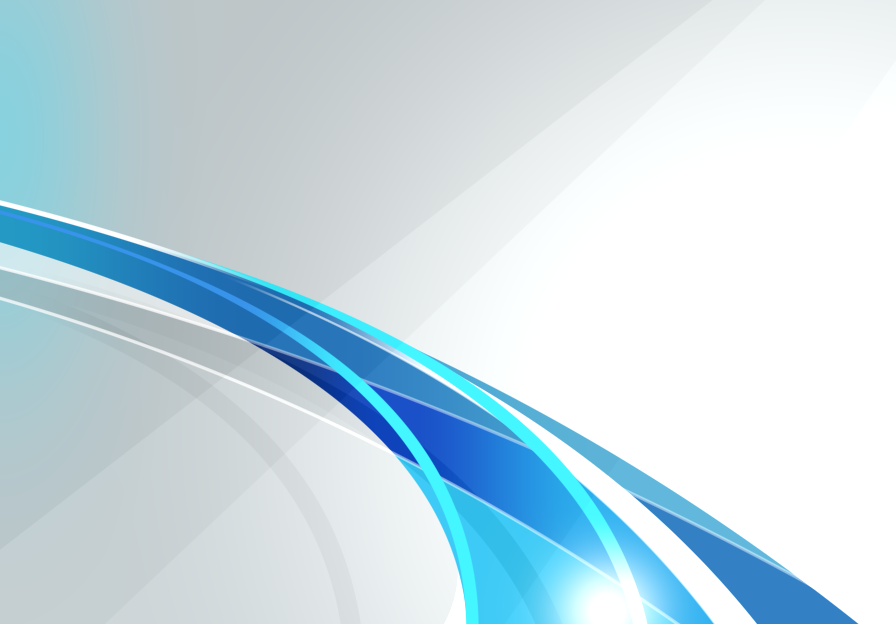
This background is drawn by a WebGL 1 fragment shader. Its source:

```glsl
precision highp float;
// Glossy blue ribbons sweeping down to the right over a pale grey backdrop with
// diagonal light rays. Every curved edge is a parabola with a signed distance;
// fills and strokes of those distances are layered from back to front.

uniform vec2 u_resolution;

// Positions are in canvas heights, from the lower left.
const vec2 SUN = vec2(1.29, 0.31);
const vec2 TINT_CENTRE = vec2(0.0, 0.78);
const vec2 TINT_SIZE = vec2(0.17, 0.41);
const vec2 SPARK = vec2(0.974, 0.02);
const float SPARK_SIZE = 0.085;
const float HAIRLINE = 0.0026;

const vec3 WHITE = vec3(1.0);
const vec3 PALE = vec3(0.965, 0.975, 0.975);
const vec3 GREY = vec3(0.745, 0.775, 0.785);
const vec3 SHADOW = vec3(0.60, 0.64, 0.65);
const vec3 SKY_TINT = vec3(0.48, 0.83, 0.89);
const vec3 TEAL = vec3(0.14, 0.60, 0.77);
const vec3 STEEL = vec3(0.12, 0.42, 0.69);
const vec3 SOFT_BLUE = vec3(0.21, 0.57, 0.75);
const vec3 MIST_BLUE = vec3(0.30, 0.64, 0.78);
const vec3 NAVY = vec3(0.05, 0.19, 0.48);
const vec3 ROYAL = vec3(0.04, 0.25, 0.72);
const vec3 AZURE = vec3(0.10, 0.61, 0.86);
const vec3 CYAN = vec3(0.18, 0.73, 0.90);
const vec3 AQUA = vec3(0.20, 0.90, 0.96);
const vec3 CORNFLOWER = vec3(0.22, 0.58, 0.92);

float cross2(vec2 a, vec2 b) { return a.x * b.y - a.y * b.x; }

// Signed distance to the parabola from a to c with tangents meeting at b;
// positive on the outer side, where b lies.
float arc(vec2 p, vec2 a, vec2 b, vec2 c) {
    vec2 ab = b - a, ac = c - a;
    float area = cross2(ab, ac);
    float v = cross2(p - a, ac) / area;
    float w = cross2(ab, p - a) / area;
    float u = 1.0 - v - w;
    vec2 dv = vec2(ac.y, -ac.x) / area;
    vec2 dw = vec2(-ab.y, ab.x) / area;
    vec2 slope = 2.0 * v * dv - 4.0 * (u * dw - w * (dv + dw));
    return (v * v - 4.0 * u * w) / max(length(slope), 1e-4);
}

// Signed distance to the line through a and b; positive on its right.
float rightOf(vec2 p, vec2 a, vec2 b) {
    return cross2(p - a, normalize(b - a));
}

float fill(float d) {
    float soft = 0.8 / u_resolution.y;
    return smoothstep(-soft, soft, d);
}

float stroke(float d, float halfWidth) { return fill(halfWidth - abs(d)); }

float between(float inner, float outer) { return fill(inner) * fill(-outer); }

void main() {
    vec2 p = gl_FragCoord.xy / u_resolution.y;
    float x = p.x;

    // Edges of the band, its bright lines and the glassy veil crossing it
    float outer = arc(p, vec2(0.0, 0.675), vec2(0.770, 0.483), vec2(1.376, 0.0));
    float inner = arc(p, vec2(0.0, 0.612), vec2(0.721, 0.399), vec2(0.749, 0.0));
    float innerLine = arc(p, vec2(0.0, 0.660), vec2(0.749, 0.459), vec2(0.757, 0.0));
    float outerLine = arc(p, vec2(0.0, 0.668), vec2(0.918, 0.468), vec2(1.026, 0.0));
    float swooshIn = arc(p, vec2(0.0, 0.672), vec2(0.796, 0.468), vec2(1.146, 0.0));
    float swooshOut = arc(p, vec2(0.0, 0.672), vec2(0.833, 0.478), vec2(1.213, 0.0));
    float veilTop = arc(p, vec2(0.0, 0.571), vec2(0.779, 0.373), vec2(1.438, -0.017));
    float veilBottom = arc(p, vec2(0.0, 0.522), vec2(0.580, 0.354), vec2(1.086, 0.0));
    float sliver = arc(p, vec2(0.562, 0.347), vec2(0.796, 0.160), vec2(0.712, 0.0));
    float streakA = arc(p, vec2(0.0, 0.534), vec2(0.506, 0.366), vec2(0.562, 0.0));
    float streakB = arc(p, vec2(0.0, 0.562), vec2(0.712, 0.384), vec2(0.880, 0.0));

    // Backdrop, lit from the right and tinted at the left
    vec3 color = mix(PALE, GREY, smoothstep(0.25, 1.15, distance(p, SUN)));
    vec2 fromTint = (p - TINT_CENTRE) / TINT_SIZE;
    color = mix(color, SKY_TINT, 0.8 * exp(-dot(fromTint, fromTint)));

    // Veil, pale wedge and faint streaks under the band
    float veil = between(veilBottom, veilTop);
    color = mix(color, SHADOW, 0.4 * veil * (1.0 - smoothstep(0.25, 0.72, x)));
    color = mix(color, WHITE, 0.55 * fill(-inner) * fill(veilTop));
    float streaks = stroke(streakA, 0.016) + 0.6 * stroke(streakB, 0.02);
    color -= 0.035 * streaks * smoothstep(0.02, 0.2, x);
    color = mix(color, WHITE, between(sliver, inner) * (1.0 - smoothstep(0.14, 0.18, p.y)));

    // Band: three tones split by the veil, then the outer strip
    vec3 upper = mix(TEAL, STEEL, smoothstep(0.0, 0.4, x));
    upper = mix(upper, SOFT_BLUE, smoothstep(0.5, 0.95, x));
    vec3 middle = mix(NAVY, ROYAL, smoothstep(0.45, 0.62, x));
    middle = mix(middle, AZURE, smoothstep(0.65, 0.95, x));
    vec3 body = mix(CYAN, mix(middle, upper, fill(veilTop)), fill(veilBottom));
    body -= 0.05 * stroke(streakB, 0.02);
    body = mix(body, WHITE, exp(-dot(p - SPARK, p - SPARK) / (SPARK_SIZE * SPARK_SIZE)));
    vec3 strip = mix(SOFT_BLUE, MIST_BLUE, smoothstep(0.55, 1.0, x));
    strip = mix(STEEL, strip, fill(veilTop));
    body = mix(body, strip, fill(swooshOut));
    color = mix(color, body, between(inner, outer));

    // Veil edges, white swoosh and glowing lines
    float inBand = between(inner, outer);
    color = mix(color, WHITE, stroke(veilTop, HAIRLINE) * mix(0.8, 0.4, inBand));
    color = mix(color, WHITE, stroke(veilBottom, HAIRLINE) * mix(0.75, 0.45, inBand));
    color = mix(color, WHITE, between(swooshIn, swooshOut) * smoothstep(0.48, 0.74, x));
    color = mix(color, WHITE, 0.6 * stroke(swooshIn, 0.0018) * smoothstep(0.35, 0.5, x));
    vec3 innerGlow = mix(CORNFLOWER, AQUA, smoothstep(0.38, 0.58, x));
    color = mix(color, innerGlow, stroke(innerLine, mix(0.003, 0.010, smoothstep(0.2, 0.7, x))));
    vec3 outerGlow = mix(AQUA, WHITE, 1.0 - smoothstep(0.04, 0.18, p.y));
    float outerWidth = mix(0.002, 0.011, smoothstep(0.2, 0.95, x));
    color = mix(color, outerGlow, stroke(outerLine, outerWidth) * smoothstep(0.1, 0.45, x));
    color = mix(color, WHITE, stroke(outer, 0.004) * (1.0 - smoothstep(0.2, 0.45, x)));

    // Diagonal rays brighten everything to their right
    color += 0.035 * fill(rightOf(p, vec2(0.0, 0.119), vec2(1.142, 1.0)));
    color += 0.028 * fill(rightOf(p, vec2(0.168, 0.0), vec2(1.226, 1.0)));
    color += 0.020 * fill(rightOf(p, vec2(0.809, 0.0), vec2(1.438, 0.907)));
    gl_FragColor = vec4(clamp(color, 0.0, 1.0), 1.0);
}
```
